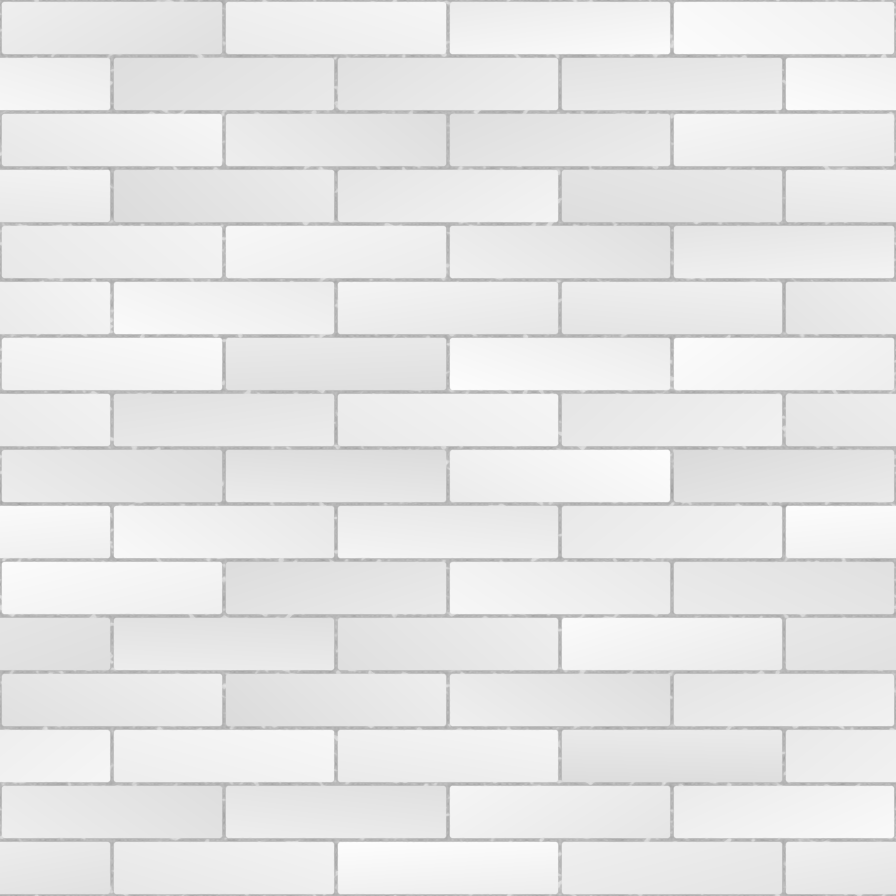
Reproduce this texture procedurally as a three.js fragment shader.

```glsl
// Running-bond wall of glossy white tiles with thin, worn grey grout.
#define COLUMNS 4.0
#define ROWS 16.0
#define GROUT_WIDTH 0.0041
#define CORNER_RADIUS 0.0032
#define EDGE_SOFTNESS 0.0009
#define EDGE_WOBBLE 0.0004
#define TILE_DARK 0.885
#define TILE_LIGHT 0.965
#define SHEEN 0.031
#define MAX_TILT 0.75
#define GROUT_COLOR vec3(0.715)
#define GROUT_WEAR 0.17

varying vec2 vUv;

vec2 hash2(vec2 p) {
  vec3 q = fract(p.xyx * vec3(0.1031, 0.1030, 0.0973));
  q += dot(q, q.yzx + 33.33);
  return fract((q.xx + q.yz) * q.zy);
}

// Gradient noise that wraps after the given number of cells.
float gradientDot(vec2 cell, vec2 corner, vec2 f, vec2 period) {
  vec2 gradient = hash2(mod(cell + corner, period) + 7.0) * 2.0 - 1.0;
  return dot(gradient, f - corner);
}

float gradientNoise(vec2 uv, vec2 period) {
  vec2 p = uv * period;
  vec2 cell = floor(p);
  vec2 f = p - cell;
  vec2 u = f * f * f * (f * (f * 6.0 - 15.0) + 10.0);
  float bottom = mix(gradientDot(cell, vec2(0.0, 0.0), f, period),
                     gradientDot(cell, vec2(1.0, 0.0), f, period), u.x);
  float top = mix(gradientDot(cell, vec2(0.0, 1.0), f, period),
                  gradientDot(cell, vec2(1.0, 1.0), f, period), u.x);
  return mix(bottom, top, u.y);
}

float roundedBox(vec2 p, vec2 halfSize, float radius) {
  vec2 q = abs(p) - halfSize + radius;
  return length(max(q, 0.0)) + min(max(q.x, q.y), 0.0) - radius;
}

// Each tile has its own tone and a linear sheen in its own direction.
float tileTone(vec2 id, vec2 p, vec2 halfCell) {
  vec2 toneSeed = hash2(id + 19.0);
  vec2 sheenSeed = hash2(id + 53.0);
  float tilt = (sheenSeed.x * 2.0 - 1.0) * MAX_TILT;
  vec2 direction = vec2(sin(tilt), cos(tilt));
  direction *= sheenSeed.y < 0.5 ? -1.0 : 1.0;
  float ramp = dot(p, direction) / dot(abs(direction), halfCell);
  float strength = SHEEN * mix(0.65, 1.25, toneSeed.y);
  return mix(TILE_DARK, TILE_LIGHT, toneSeed.x) + ramp * strength;
}

void main() {
  // Brick layout: every second row, starting at the bottom, shifts by half.
  vec2 count = vec2(COLUMNS, ROWS);
  vec2 grid = vUv * count;
  float row = floor(grid.y);
  grid.x += 0.5 * (1.0 - mod(row, 2.0));
  vec2 id = mod(floor(grid), count);
  vec2 p = (fract(grid) - 0.5) / count;
  vec2 halfCell = 0.5 / count;

  // Grout: cloudy patches, short streaks and fine grain.
  float patches = gradientNoise(vUv, vec2(24.0, 32.0));
  float streaks = gradientNoise(vUv, vec2(110.0, 160.0));
  float grain = gradientNoise(vUv, vec2(300.0));
  float wear = 0.45 * patches + 0.5 * streaks + 0.4 * grain;
  vec3 grout = GROUT_COLOR + GROUT_WEAR * wear;
  grout += 0.09 * smoothstep(0.15, 0.4, streaks + 0.5 * patches);

  // Tile face with rounded corners and a slightly uneven edge.
  float edge = roundedBox(p, halfCell - 0.5 * GROUT_WIDTH, CORNER_RADIUS);
  edge += EDGE_WOBBLE * (streaks + grain);
  float face = 1.0 - smoothstep(-EDGE_SOFTNESS, EDGE_SOFTNESS, edge);
  vec3 tile = vec3(min(tileTone(id, p, halfCell), 0.995));

  gl_FragColor = vec4(mix(grout, tile, face), 1.0);
}
```
